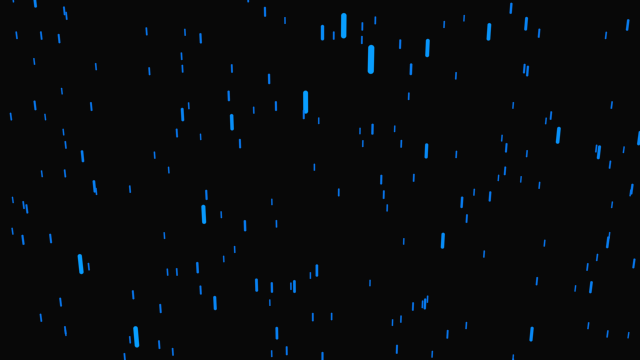
Write a Shadertoy shader that draws this background.

```glsl
// Blue rain streaks falling through darkness towards a distant vanishing point.

const int STREAK_COUNT = 185;

vec2 hash2(float n) {
    vec3 p = fract(vec3(n) * vec3(0.1031, 0.1030, 0.0973));
    p += dot(p, p.yzx + 33.33);
    return fract((p.xx + p.yz) * p.zy);
}

// Signed distance to a vertical capsule with the given half width and half length
float capsule(vec2 p, float halfWidth, float halfLength) {
    p.y -= clamp(p.y, halfWidth - halfLength, halfLength - halfWidth);
    return length(p) - halfWidth;
}

void mainImage(out vec4 fragColor, in vec2 fragCoord) {
    // Centred coordinates, one unit per canvas height
    vec2 uv = (fragCoord - 0.5 * iResolution.xy) / iResolution.y;
    float aspect = iResolution.x / iResolution.y;
    float softness = max(0.0022, 0.6 / iResolution.y);
    vec3 color = vec3(0.03);

    for (int i = 0; i < STREAK_COUNT; i++) {
        // Drops fill a volume, so near and large ones are rare
        float depth = pow(float(i + 2) / float(STREAK_COUNT + 1), 1.0 / 3.0);
        float size = 1.0 / depth;
        vec2 center = (hash2(float(i) * 7.31 + 11.7) - 0.5) * vec2(aspect, 1.04);

        // Streak axis points away from the vanishing point far below
        vec2 axis = normalize(center + vec2(0.0, 6.5));
        vec2 offset = uv - center;
        vec2 local = vec2(dot(offset, vec2(axis.y, -axis.x)), dot(offset, axis));

        float d = capsule(local, 0.0019 * size, 0.0089 * size);
        float coverage = 1.0 - smoothstep(-softness, softness, d);

        // Nearer drops glow brighter
        vec3 glow = mix(vec3(0.03, 0.46, 0.93), vec3(0.03, 0.62, 1.0),
                        smoothstep(1.2, 3.5, size));
        color = mix(color, glow, coverage);
    }

    fragColor = vec4(color, 1.0);
}
```
